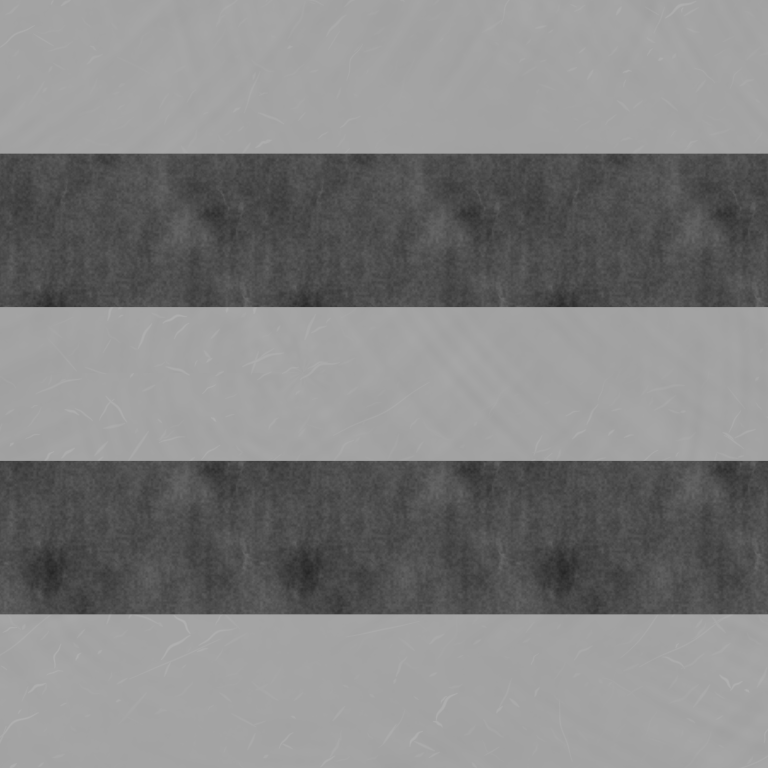
Give the GLSL for this pattern, as a Shadertoy shader.

```glsl
// Five equal horizontal bands: pale scuffed plaster alternating with dark weathered metal.
// The metal is wrapped noise tiling three times across and down; the plaster has
// curved trowel marks and hashed scratches that do not repeat.

vec2 hash2(vec2 p) {
    vec3 a = fract(p.xyx * vec3(0.1031, 0.1030, 0.0973));
    a += dot(a, a.yzx + 33.33);
    return fract((a.xx + a.yz) * a.zy);
}

// Value noise that wraps after the given number of cells
float noise(vec2 p, vec2 cells) {
    vec2 i = floor(p), f = fract(p), seed = cells * 1.7;
    f = f * f * (3.0 - 2.0 * f);
    float a = hash2(mod(i, cells) + seed).x;
    float b = hash2(mod(i + vec2(1, 0), cells) + seed).x;
    float c = hash2(mod(i + vec2(0, 1), cells) + seed).x;
    float d = hash2(mod(i + vec2(1, 1), cells) + seed).x;
    return mix(mix(a, b, f.x), mix(c, d, f.x), f.y);
}

// Layered noise, centred on zero, tiling over the unit square
float fbm(vec2 q, vec2 cells) {
    float sum = 0.0, amp = 0.5;
    for (int i = 0; i < 5; i++) {
        sum += amp * (noise(q * cells, cells) - 0.5);
        cells *= 2.0;
        amp *= 0.56;
    }
    return sum;
}

// Soft blot on the wrapped unit square
float blot(vec2 q, vec2 centre, vec2 size) {
    vec2 d = (fract(q - centre + 0.5) - 0.5) / size;
    return exp(-dot(d, d));
}

float metal(vec2 q) {
    vec2 warped = q + 0.06 * vec2(fbm(q, vec2(6)), fbm(q, vec2(7)));
    float shade = 0.30 + 0.13 * fbm(warped, vec2(5, 4));
    shade += 0.10 * fbm(warped, vec2(13, 9));

    // Vertical runs, broken up along their length
    float runs = noise(q * vec2(44, 3), vec2(44, 3)) - 0.5;
    shade += 0.06 * runs * noise(q * vec2(9, 5), vec2(9, 5));
    shade += 0.03 * fbm(q, vec2(24, 3));

    // Dark stains and one paler worn patch
    vec2 ragged = q + 0.10 * vec2(fbm(q, vec2(11)), fbm(q, vec2(12)));
    shade -= 0.085 * blot(ragged, vec2(0.80, 0.14), vec2(0.05, 0.04));
    shade -= 0.065 * blot(ragged, vec2(0.19, 0.78), vec2(0.06, 0.10));
    shade -= 0.055 * blot(ragged, vec2(0.41, 0.37), vec2(0.05, 0.04));
    shade += 0.045 * blot(ragged, vec2(0.76, 0.10), vec2(0.10, 0.09));

    // Scattered chips and pale drips
    for (int i = 0; i < 18; i++) {
        vec2 r = hash2(vec2(i, 71)), s = hash2(vec2(i, 19));
        vec2 size = mix(vec2(0.012, 0.018), vec2(0.009, 0.075), step(0.6, s.x));
        shade += (0.03 + 0.05 * s.y) * blot(ragged, r, size);
    }

    // Fine grain
    return shade + 0.055 * (noise(q * 96.0, vec2(96)) - 0.5)
                 + 0.035 * (noise(q * 150.0, vec2(150)) - 0.5);
}

// Coverage of a slightly bent, tapering scratch centred on zero
float scratch(vec2 p, float angle, float halfLength, float width, float bend, float px) {
    float c = cos(angle), s = sin(angle);
    vec2 r = vec2(c * p.x + s * p.y, c * p.y - s * p.x);
    float t = clamp(r.x / halfLength, -1.0, 1.0);
    r.y += bend * halfLength * (t * t - 0.4 + 0.3 * sin(t * 5.0 + angle * 9.0));
    float d = length(vec2(r.x - t * halfLength, r.y)) - width * (1.0 - 0.7 * t * t);
    return 1.0 - smoothstep(-px, px, d);
}

float plaster(vec2 p, float px) {
    float shade = 0.637 + 0.018 * fbm(p, vec2(3)) + 0.012 * fbm(p, vec2(40));

    // Trowel sweeps: concentric arcs fading in and out
    for (int i = 0; i < 3; i++) {
        vec2 d = p - (hash2(vec2(i, 5)) * 2.4 - 0.7);
        vec2 arc = vec2(length(d) * 85.0, atan(d.y, d.x) * 5.0 + 40.0);
        float fade = smoothstep(0.35, 0.75, noise(p * 4.0 + float(i) * 3.0, vec2(64)));
        shade += 0.016 * fade * (noise(arc, vec2(512)) - 0.5);
    }

    // Short scuffs, clustered, in two sizes
    float marks = 0.0;
    float clump = smoothstep(0.2, 0.7, noise(p * 5.0 + 7.0, vec2(32)));
    for (int k = 0; k < 18; k++) {
        float cells = k < 9 ? 15.0 : 27.0;
        vec2 id = floor(p * cells) + vec2(k % 3, (k / 3) % 3) - 1.0;
        vec2 r = hash2(id + cells), s = hash2(id + cells + 57.0), w = hash2(id + cells + 113.0);
        float angle = s.x < 0.75 ? 0.2 + 1.1 * r.x : -0.9 + 0.6 * r.y;
        float mark = scratch(p - (id + r) / cells, angle, mix(0.08, 0.48, s.y * s.y) / cells,
                             mix(0.0006, 0.0019, w.x), 0.45 * (w.y - 0.5), px);
        marks = max(marks, mark * (0.25 + 0.75 * w.y) * clump);
    }

    // Long hairline scratches
    for (int i = 0; i < 14; i++) {
        vec2 r = hash2(vec2(i, 31)), s = hash2(vec2(i, 83));
        float angle = s.x < 0.7 ? 0.1 + 0.9 * s.y : 1.8 + 0.3 * s.y;
        marks = max(marks, 0.6 * scratch(p - r, angle, 0.04 + 0.07 * s.y, 0.0008, 0.2 * (s.x - 0.4), px));
    }
    return shade + 0.045 * marks;
}

void mainImage(out vec4 fragColor, in vec2 fragCoord) {
    vec2 p = fragCoord / iResolution.xy;
    float px = 1.0 / iResolution.y;
    // Signed distance to the nearest band edge, negative inside the dark bands
    float edge = (abs(mod(p.y * 5.0 - 0.5, 2.0) - 1.0) - 0.5) / 5.0;
    float shade = mix(metal(fract(p * 3.0)), plaster(p, px), smoothstep(-0.5 * px, 0.5 * px, edge));
    fragColor = vec4(vec3(shade), 1.0);
}
```
